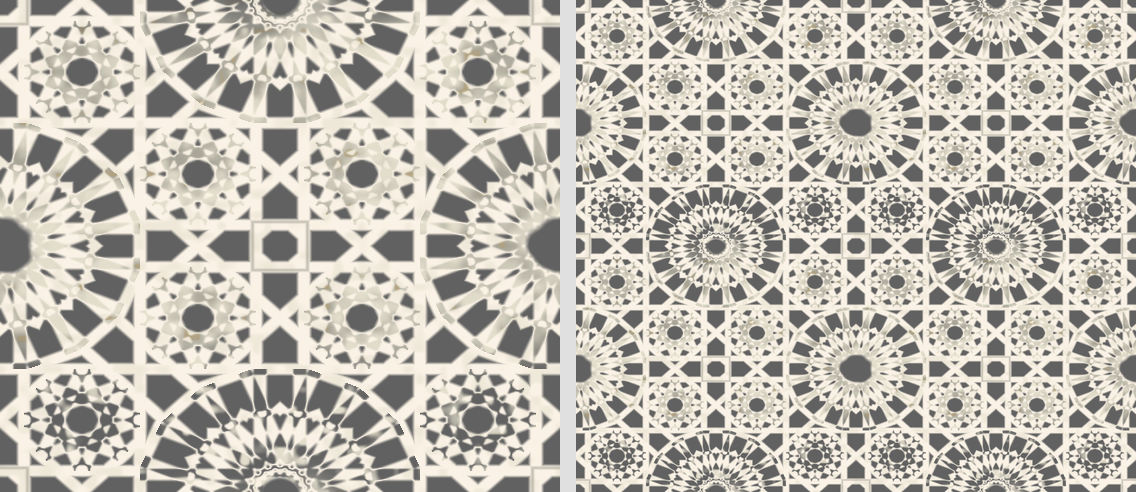
Left, the tile; right, the same tile 2 across and 2 down.
Write a Shadertoy shader that draws this pattern.

```glsl
#define STRAP 0.0235
#define SOFT 0.008
#define BIG_OFFSET 0.071
#define SMALL_OFFSET 0.0793
#define BIG_RADIUS 0.5
#define GROUND vec3(0.38)
#define CREAM vec3(0.98, 0.95, 0.90)
#define BEIGE vec3(0.89, 0.87, 0.80)
#define STONE vec3(0.65, 0.64, 0.59)
#define TAN vec3(0.70, 0.63, 0.48)

const float PI = 3.14159265;
const float DIAG = 0.70710678;
const float STAR = 1.0 - DIAG;        // small star centre on the diagonal
const float APOTHEM = 0.5 - STAR;     // octagon around a small star
const float SHIELD = STAR - APOTHEM;  // half width of the shield cells

float hash(vec2 p) {
    vec3 h = fract(vec3(p.xyx) * 0.1031);
    h += dot(h, h.yzx + 33.33);
    return fract((h.x + h.y) * h.z);
}

// Value noise on the unit square, wrapping after "cells" cells
float wrapNoise(vec2 uv, float cells) {
    vec2 g = uv * cells, i = floor(g), f = fract(g);
    f = f * f * (3.0 - 2.0 * f);
    vec2 a = mod(i, cells), b = mod(i + 1.0, cells);
    return mix(mix(hash(a), hash(vec2(b.x, a.y)), f.x),
               mix(hash(vec2(a.x, b.y)), hash(b), f.x), f.y);
}

float band(float dist, float halfWidth, float soft) {
    return 1.0 - smoothstep(halfWidth - soft, halfWidth + soft, dist);
}

// Number of straps covering q, two parallel straps beside each axis
float rosetteRays(vec2 q, int axes, float turn, float offset, float soft) {
    float count = 0.0;
    for (int i = 0; i < axes; i++) {
        float angle = PI * (float(i) + turn) / float(axes);
        float across = abs(dot(q, vec2(-sin(angle), cos(angle))));
        count += band(abs(across - offset), STRAP, soft);
    }
    return count;
}

// Mirror the plane into the triangle (0,0), (1,0), (0.5,0.5)
vec2 foldCell(vec2 p) {
    p = abs(p);
    if (p.x + p.y > 1.0) p = 1.0 - p.yx;
    return p.y > p.x ? p.yx : p;
}

void mainImage(out vec4 fragColor, in vec2 fragCoord) {
    vec2 uv = fragCoord / iResolution.xy;
    vec2 cell = uv * 2.0 - 1.0;
    vec2 p = foldCell(cell);
    float soft = max(SOFT, 1.5 / min(iResolution.x, iResolution.y));

    // Sixteen-fold rosette: u runs along the nearest petal, v across it
    vec2 q = vec2(1.0 - p.x, p.y);
    float r = length(q), sector = PI / 8.0;
    float angle = atan(q.y, q.x);
    angle -= sector * floor(angle / sector + 0.5);
    float u = r * cos(angle), v = r * abs(sin(angle));
    float count = 0.0;
    if (u < BIG_RADIUS) count += rosetteRays(q, 8, 0.0, BIG_OFFSET, soft);

    // Eight-fold rosette inside its octagon
    vec2 s = p - STAR, e = abs(s);
    float octagon = max(max(e.x, e.y), (e.x + e.y) * DIAG);
    if (octagon < APOTHEM) count += rosetteRays(s, 4, 0.5, SMALL_OFFSET, soft);

    // Frames: octagons, petal caps, crossings and shield sides
    float frame = min(abs(octagon - APOTHEM), abs(u - BIG_RADIUS));
    frame = min(frame, abs(p.x - 0.5));
    if (p.x < 0.5) frame = min(frame, abs(p.y - SHIELD));
    if (p.y < SHIELD) {
        frame = min(frame, abs(abs(p.x - STAR) - p.y) * DIAG);
        frame = min(frame, abs(p.x - SHIELD));
    }
    float diagonal = (1.0 - p.x - p.y) * DIAG;
    if (u > BIG_RADIUS && p.x > 0.5) frame = min(frame, abs(diagonal - SHIELD));
    float frames = band(frame, STRAP, soft);

    // Chevron with a small diamond at the foot of each petal
    float chevron = band(abs(u - 0.335 + 0.3 * v), 0.013, soft);
    float diamond = band(abs(u - 0.338) + v, 0.03, soft);
    frames = max(frames, max(chevron * step(v, BIG_OFFSET), diamond));
    // Cut the corners of the central square
    if (p.x < SHIELD) frames = max(frames, smoothstep(-soft, soft, (p.x + p.y) * DIAG - 0.064));
    count += frames;

    // Wear: crossings darken towards the lower part, tint changes in patches
    float broad = wrapNoise(uv, 9.0);
    float fine = wrapNoise(uv, 48.0);
    float bare = smoothstep(0.25, 0.95, cos(2.0 * PI * (uv.y - 0.12)) + 0.4 * (broad - 0.5));
    vec3 crossing = mix(BEIGE, STONE, smoothstep(0.3, 0.9, 0.5 * (broad + fine)));
    crossing = mix(crossing, TAN, 0.8 * smoothstep(0.84, 0.94, fine));
    crossing = mix(crossing, GROUND, bare * smoothstep(0.15, 0.5, fine));

    // Overlaps alternate between strap and crossing tone
    float overlap = count > 1.0 ? 0.5 + 0.5 * cos(PI * count) : 0.0;
    vec3 strap = mix(CREAM, BEIGE, 0.5 * smoothstep(0.45, 0.95, fine));
    strap = mix(strap, crossing, overlap);
    vec3 colour = mix(GROUND, strap, min(count, 1.0));

    // Fine grooves outlining the central square
    float groove = band(abs(p.x - 0.098), 0.004, soft) * step(p.y, 0.12);
    colour = mix(colour, STONE, 0.8 * groove);

    // Broken-out rosette hearts, wider at the sides
    float heart = abs(cell.x) > abs(cell.y) ? 0.11 : 0.07;
    heart += 0.03 * (wrapNoise(uv, 32.0) - 0.5);
    colour = mix(colour, GROUND, band(r, heart, 1.5 * soft));

    fragColor = vec4(colour, 1.0);
}
```
